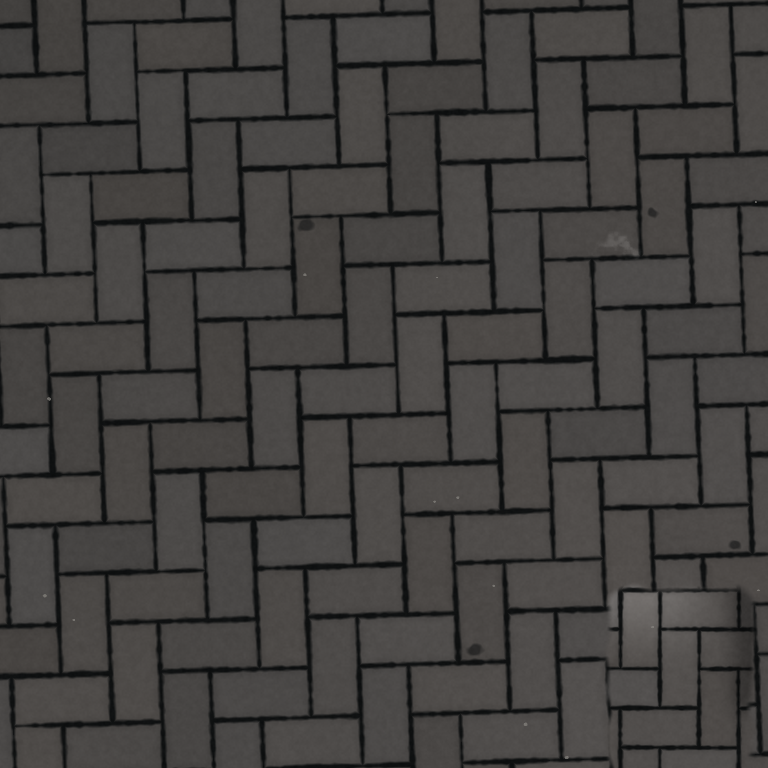
Reproduce this texture procedurally as a three.js fragment shader.

```glsl
// Dark herringbone paving: 2:1 bricks laid on a slightly skewed grid of square cells.
// The diagonal index of a cell picks its brick; noise adds worn joints, tone and grain.
// A feathered area at the lower right is relaid with smaller, paler bricks.
#define GRID_ORIGIN vec2(0.4544, 0.4583)
#define STEP_ACROSS vec2(0.0647, -0.0019)
#define STEP_DOWN vec2(0.0026, 0.0651)
#define PATCH_ORIGIN vec2(0.859, 0.232)
#define PATCH_CELL 0.0514
#define JOINT_HALF 0.047
#define JOINT_SOFT 0.037
#define JOINT_COLOR vec3(0.055, 0.062, 0.064)
#define BRICK_DARK vec3(0.268, 0.260, 0.252)
#define BRICK_LIGHT vec3(0.322, 0.308, 0.300)
#define GRAIN 0.030

varying vec2 vUv;

float hash(vec2 p) {
  vec3 q = fract(vec3(p.xyx) * 0.1031);
  q += dot(q, q.yzx + 33.33);
  return fract((q.x + q.y) * q.z);
}

float noise(vec2 p) {
  vec2 i = floor(p), f = fract(p);
  f = f * f * (3.0 - 2.0 * f);
  return mix(mix(hash(i), hash(i + vec2(1.0, 0.0)), f.x),
             mix(hash(i + vec2(0.0, 1.0)), hash(i + 1.0), f.x), f.y);
}

float fbm(vec2 p) {
  float sum = 0.0, amp = 0.5;
  for (int i = 0; i < 4; i++) {
    sum += amp * noise(p);
    p = p * 2.03 + 17.1;
    amp *= 0.5;
  }
  return sum / 0.9375;
}

// Canvas to skewed cell coordinates, counted across and down.
vec2 toGrid(vec2 uv) {
  vec2 q = vec2(uv.x - GRID_ORIGIN.x, GRID_ORIGIN.y - uv.y);
  vec2 a = STEP_ACROSS, b = STEP_DOWN;
  return vec2(q.x * b.y - q.y * b.x, q.y * a.x - q.x * a.y) / (a.x * b.y - a.y * b.x);
}

// Brick id in xy, distance inward from the brick's ideal edge in z.
vec3 herringbone(vec2 g) {
  vec2 cell = floor(g);
  float diagonal = mod(cell.x - cell.y + 0.5, 4.0);
  bool flat_ = diagonal < 2.0;
  vec2 size = flat_ ? vec2(2.0, 1.0) : vec2(1.0, 2.0);
  vec2 id = cell;
  if (flat_ && diagonal > 1.0) id.x -= 1.0;
  if (!flat_ && diagonal < 3.0) id.y -= 1.0;
  vec2 shift = 0.022 * (vec2(hash(id + 71.0), hash(id + 139.0)) - 0.5);
  vec2 inset = 0.5 * size - abs(g - id - 0.5 * size - shift);
  return vec3(id, min(inset.x, inset.y));
}

vec3 paving(vec2 g, vec3 brickBase) {
  vec3 brick = herringbone(g);
  vec2 id = brick.xy + 200.0;
  // Ragged joints whose width varies from place to place.
  float wobble = 0.034 * (noise(g * 9.0 + 300.0) - 0.5) + 0.030 * (noise(g * 1.3 + 90.0) - 0.5);
  float face = smoothstep(JOINT_HALF - JOINT_SOFT, JOINT_HALF + JOINT_SOFT, brick.z + wobble);
  vec3 color = brickBase + 0.030 * (hash(id) - 0.5);
  color += vec3(0.006, 0.0, -0.006) * (hash(id + 37.0) - 0.5);
  color *= 0.94 + 0.06 * smoothstep(0.06, 0.22, brick.z);
  return mix(JOINT_COLOR, color, face);
}

// Sparse irregular spots: one chance per scatter cell.
float spots(vec2 uv, float cells, float chance, float radius, float seed) {
  vec2 p = uv * cells, id = floor(p) + seed;
  vec2 centre = 0.3 + 0.4 * vec2(hash(id + 11.0), hash(id + 23.0));
  float r = radius * (0.5 + hash(id + 47.0));
  float d = length((fract(p) - centre) * vec2(1.0, 1.25)) + 0.6 * r * (noise(p * 16.0) - 0.5);
  return step(hash(id), chance) * (1.0 - smoothstep(0.6 * r, 1.2 * r, d));
}

void main() {
  vec2 uv = vUv;

  // Broad light: dimmer at the left and top, warmer below.
  float light = 0.15 + 0.35 * uv.x + 0.3 * (1.0 - uv.y) + 0.45 * (fbm(uv * 4.0 + 5.0) - 0.5);
  vec3 base = mix(BRICK_DARK, BRICK_LIGHT, clamp(light, 0.0, 1.0));
  vec3 color = paving(toGrid(uv), base);

  // Relaid area with its own smaller grid and a bright upper edge.
  vec2 patchGrid = vec2(uv.x - PATCH_ORIGIN.x, PATCH_ORIGIN.y - uv.y) / PATCH_CELL;
  vec2 q = abs(uv - vec2(0.886, 0.110)) - vec2(0.071, 0.100);
  float d = length(max(q, 0.0)) + min(max(q.x, q.y), 0.0) - 0.022;
  d += 0.012 * (noise(uv * 40.0) - 0.5);
  float glow = smoothstep(0.12, 0.235, uv.y) * (1.0 - smoothstep(0.86, 0.96, uv.x));
  float shade = smoothstep(0.93, 0.98, uv.x) * smoothstep(0.05, 0.10, uv.y);
  vec3 relaid = paving(patchGrid, base + 0.13 * glow) * (1.0 - 0.35 * shade);
  color = mix(color, relaid, 1.0 - smoothstep(-0.006, 0.006, d));

  // Pale scuffs, dark stains and small bright chips.
  float scuff = spots(uv, 7.0, 0.10, 0.18, 31.0) * smoothstep(0.45, 0.75, fbm(uv * 70.0));
  color += 0.09 * scuff;
  color = mix(color, vec3(0.12, 0.12, 0.12), 0.75 * spots(uv, 9.0, 0.07, 0.07, 83.0));
  color = mix(color, vec3(0.52, 0.51, 0.49), 0.75 * spots(uv, 24.0, 0.03, 0.07, 157.0));

  // Stone grain.
  color += GRAIN * (fbm(uv * 150.0) - 0.5) + 0.012 * (noise(uv * 420.0) - 0.5);
  gl_FragColor = vec4(clamp(color, 0.0, 1.0), 1.0);
}
```
